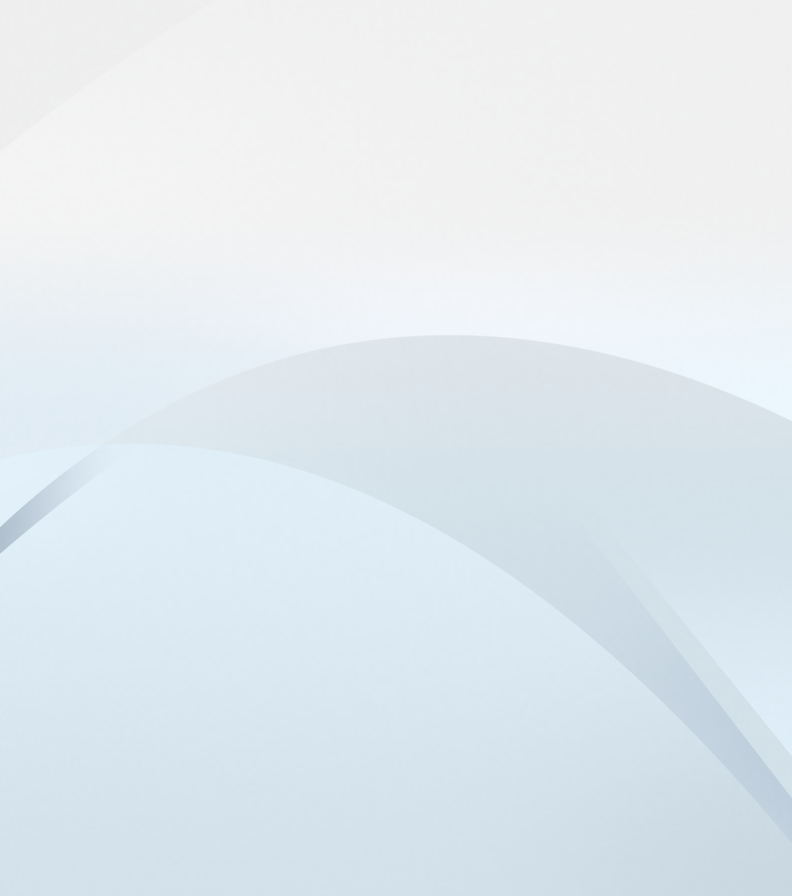
Give the GLSL for this background, as a Shadertoy shader.

```glsl
float hash(vec2 p) {
    return fract(sin(dot(p, vec2(127.1, 311.7))) * 43758.55);
}

float valueNoise(vec2 p) {
    vec2 cell = floor(p), f = fract(p);
    f = f * f * (3.0 - 2.0 * f);
    float low = mix(hash(cell), hash(cell + vec2(1, 0)), f.x);
    float high = mix(hash(cell + vec2(0, 1)), hash(cell + vec2(1, 1)), f.x);
    return mix(low, high, f.y);
}

// Antialiased mask of a signed height, positive inside
float cover(float height, float softness) {
    return smoothstep(-softness, softness, height);
}

// Curve through (0, start) with a slope and a bend
float bentLine(float x, float start, float slope, float bend) {
    return start + x * (slope + bend * x);
}

// Arch whose fall-off may lean to one side
float arch(float x, vec2 peak, float bend, float lean, float flare) {
    float d = x - peak.x;
    return peak.y - d * d * (bend + d * (lean + flare * d));
}

float glow(vec2 p, vec2 center, vec2 radius) {
    vec2 d = (p - center) / radius;
    return exp(-dot(d, d));
}

vec3 skyColor(vec2 p, float softness) {
    vec3 warmGrey = vec3(0.940, 0.941, 0.941);
    vec3 paleBlue = mix(vec3(0.880, 0.925, 0.957), vec3(0.922, 0.965, 0.992), smoothstep(0.1, 0.8, p.x));
    vec3 color = mix(paleBlue, warmGrey, smoothstep(0.53, 0.78, p.y));
    color += 0.014 * glow(p, vec2(0.02, 0.80), vec2(0.5, 0.16));
    color += vec3(0.020, 0.012, 0.016) * glow(p, vec2(0.55, 0.65), vec2(0.28, 0.06));

    // Corner wedge
    float wedge = cover(p.y - bentLine(p.x, 0.831, 0.70, -0.30), softness);
    return mix(color, vec3(0.934, 0.935, 0.936), wedge);
}

vec3 upperHillColor(vec2 p, float softness) {
    vec3 color = mix(vec3(0.825, 0.882, 0.913), vec3(0.866, 0.894, 0.917), smoothstep(0.40, 0.63, p.y));
    color += vec3(0.022, 0.022, 0.020) * (1.0 - smoothstep(0.1, 0.65, p.x));

    // Lit fold, the band beside it and the shadow below
    float litEdge = p.y - bentLine(p.x, 1.249, -1.093, 0.0);
    float bandEdge = p.y - bentLine(p.x, 1.257, -1.148, 0.0);
    float reveal = 1.0 - smoothstep(0.30, 0.46, p.y);
    float lit = cover(litEdge, softness) * reveal;
    vec3 litColor = mix(vec3(0.842, 0.897, 0.932), vec3(0.872, 0.932, 0.970), 1.0 - smoothstep(0.16, 0.38, p.y));
    color = mix(color, litColor, lit);

    float shade = cover(-bandEdge, softness) * exp(min(bandEdge, 0.0) * 4.0);
    shade *= 1.0 - smoothstep(0.10, 0.47, p.y);
    return mix(color, vec3(0.742, 0.805, 0.860), shade);
}

vec3 lowerHillColor(vec2 p) {
    vec3 color = mix(vec3(0.826, 0.882, 0.917), vec3(0.877, 0.932, 0.967), smoothstep(-0.05, 0.50, p.y));
    color += vec3(0.012, 0.014, 0.014) * glow(p, vec2(0.0, 0.48), vec2(0.14, 0.09));
    return color - 0.038 * glow(p, vec2(1.0, 0.03), vec2(0.28, 0.20));
}

void mainImage(out vec4 fragColor, in vec2 fragCoord) {
    vec2 p = fragCoord / iResolution.xy;
    float softness = 1.0 / iResolution.y;

    // Layers from back to front
    float upperTop = arch(p.x, vec2(0.568, 0.626), 0.560, -0.139, 0.08);
    float lowerTop = arch(p.x, vec2(0.165, 0.505), 0.640, 0.0, 0.0);
    float upperMask = cover(upperTop - p.y, softness);
    float lowerMask = cover(lowerTop - p.y, softness);
    vec3 color = skyColor(p, softness);
    color = mix(color, upperHillColor(p, softness), upperMask);
    color = mix(color, lowerHillColor(p), lowerMask);

    // Shaded blade crossing the left side
    float bladeBase = bentLine(p.x, 0.382, 0.76, -0.40);
    float blade = upperMask * lowerMask * cover(p.y - bladeBase, softness);
    blade *= 1.0 - smoothstep(-0.06, 0.165, p.x);
    color = mix(color, vec3(0.655, 0.715, 0.775), blade);

    // Faint paper grain
    color += 0.006 * (valueNoise(p * vec2(200.0, 226.0)) - 0.5);
    fragColor = vec4(clamp(color, 0.0, 1.0), 1.0);
}
```
